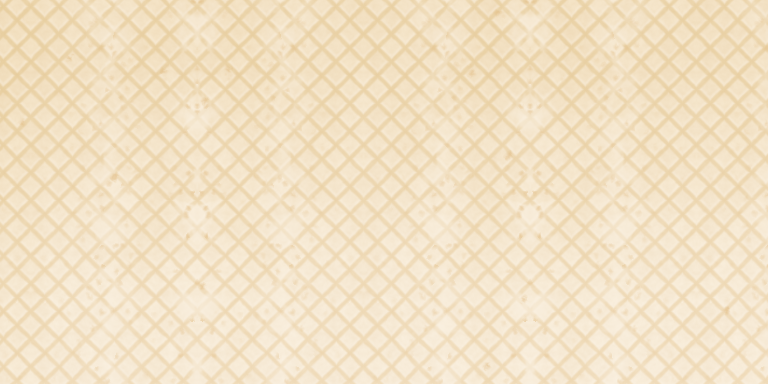
Give the GLSL for this texture, as a WebGL 1 fragment shader.

```glsl
precision highp float;
uniform vec2 u_resolution;

const float ROWS = 13.85;
const vec2 CENTRE = vec2(0.947, 0.514);
const float MIRROR_PERIOD = 0.867;
const float GROOVE_HALF_WIDTH = 0.105;

const vec3 TILE_TOP = vec3(0.952, 0.884, 0.768);
const vec3 TILE_BOTTOM = vec3(0.968, 0.920, 0.842);
const vec3 GROOVE_TOP = vec3(0.920, 0.828, 0.662);
const vec3 GROOVE_BOTTOM = vec3(0.941, 0.862, 0.732);
const vec3 FLOUR = vec3(0.980, 0.945, 0.890);
const vec3 TOAST = vec3(0.885, 0.740, 0.520);

float hash(vec2 p) {
  return fract(sin(dot(p, vec2(127.1, 311.7))) * 43758.55);
}

vec2 hash2(vec2 p) {
  return vec2(hash(p), hash(p + 19.7));
}

// Nearest feature point: x is its distance, y its random value
vec2 cellular(vec2 p) {
  vec2 cell = floor(p);
  vec2 nearest = vec2(9.0, 0.0);
  for (int j = -1; j <= 1; j++) {
    for (int i = -1; i <= 1; i++) {
      vec2 id = cell + vec2(float(i), float(j));
      float d = length(id + hash2(id) - p);
      if (d < nearest.x) nearest = vec2(d, hash(id + 7.3));
    }
  }
  return nearest;
}

float layeredSines(vec2 p) {
  float sum = 0.0;
  float weight = 0.5;
  for (int i = 0; i < 4; i++) {
    sum += weight * sin(p.x + 1.7 * sin(p.y)) * sin(p.y + 1.3 * sin(p.x));
    p = mat2(1.5, 1.1, -1.1, 1.5) * p + 2.4;
    weight *= 0.55;
  }
  return sum;
}

// Fold x so that the wear is mirrored about each axis
float foldX(float x, float period) {
  return abs(fract(x / period + 0.5) - 0.5) * period;
}

float band(float x, float centre, float width) {
  float t = (x - centre) / width;
  return exp(-t * t);
}

// Sparse soft flecks, kept where the random value passes the threshold
float flecks(vec2 p, float radius, float threshold) {
  vec2 c = cellular(p);
  return (1.0 - smoothstep(0.0, radius, c.x)) * step(threshold, c.y);
}

float grooveMask(vec2 offsets, float halfWidth, float blur) {
  vec2 m = 1.0 - smoothstep(halfWidth - blur, halfWidth + blur, abs(offsets));
  return max(m.x, m.y) + 0.15 * m.x * m.y;
}

// Light rim above each groove; diagonals rise and fall with height
float rimMask(vec2 offsets, float halfWidth, float blur) {
  vec2 side = offsets * vec2(1.0, -1.0) - halfWidth * 1.7;
  vec2 m = 1.0 - smoothstep(vec2(0.0), vec2(0.07 + blur), abs(side));
  return max(m.x, m.y);
}

void main() {
  vec2 p = gl_FragCoord.xy / u_resolution.y;
  vec2 q = p - CENTRE;
  vec2 worn = vec2(foldX(q.x, MIRROR_PERIOD), p.y);

  // Diamond lattice with slightly uneven grooves
  vec2 grid = q * ROWS;
  vec2 diagonal = vec2(grid.x + grid.y, grid.x - grid.y);
  float wobble = layeredSines(worn * 45.0);
  vec2 offsets = fract(diagonal + 0.03 * wobble) - 0.5;
  float blur = 0.055 + 0.5 * ROWS / u_resolution.y;
  float groove = grooveMask(offsets, GROOVE_HALF_WIDTH + 0.018 * wobble, blur);
  float rim = rimMask(offsets, GROOVE_HALF_WIDTH, blur);

  // Baked tone, warmer at the top and at the side edges
  float cloud = layeredSines(worn * vec2(9.0, 7.0) + 0.7);
  float tone = smoothstep(0.0, 1.0, p.y) + 0.22 * cloud;
  tone += 0.30 * band(p.x, 0.0, 0.12) + 0.18 * band(worn.x, 0.31, 0.06);
  vec3 tile = mix(TILE_BOTTOM, TILE_TOP, tone);
  vec3 grooveColour = mix(GROOVE_BOTTOM, GROOVE_TOP, tone);

  // Uneven tiles and a fine crumb grain
  float tileShade = hash(floor(diagonal + 0.5)) - 0.5;
  float grain = layeredSines(worn * 120.0);
  tile += (0.014 * tileShade + 0.013 * grain) * vec3(0.6, 1.0, 1.5);
  grooveColour += 0.010 * grain * vec3(0.6, 1.0, 1.4);
  tile = mix(tile, FLOUR, 0.30 * rim);

  // Pale worn patches beside the mirror seams
  float wear = band(worn.x, 0.42, 0.045) + 0.7 * band(worn.x, 0.20, 0.06);
  float patches = wear * smoothstep(-0.05, 0.5, layeredSines(worn * 25.0 + 1.0));
  float fade = 0.15 * wobble + 0.40 * patches;
  vec3 colour = mix(tile, grooveColour, groove * clamp(1.0 - fade, 0.0, 1.0));
  colour = mix(colour, FLOUR, 0.45 * patches);

  // Faint irregular crumbs, denser along the worn bands
  vec2 ragged = worn + 0.006 * vec2(wobble, grain);
  float crumbs = flecks(ragged * 42.0, 0.50, 0.80) * (0.10 + 0.40 * wear);
  float spots = flecks(p * 15.0 + 3.0 + 0.1 * grain, 0.20, 0.96) * 0.55;
  colour = mix(colour, TOAST, clamp(crumbs + spots, 0.0, 0.6));

  gl_FragColor = vec4(clamp(colour, 0.0, 1.0), 1.0);
}
```
